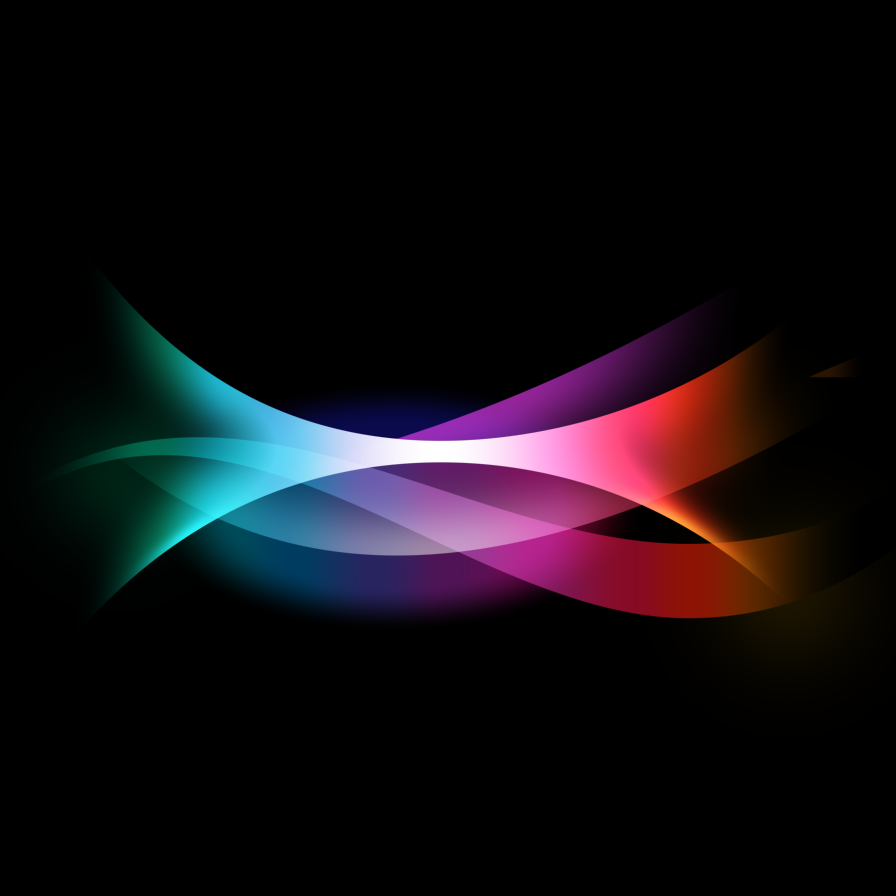
Give the GLSL for this background, as a Shadertoy shader.

```glsl
// Glowing spectrum ribbons that cross in a white core on black.

const vec2 DISC_CENTER = vec2(0.440, 0.435);
const vec2 DISC_RADIUS = vec2(0.275, 0.138);
const vec3 NAVY   = vec3(0.04, 0.04, 0.30);
const vec3 PURPLE = vec3(0.58, 0.14, 0.60);
const vec3 CYAN   = vec3(0.10, 0.85, 0.95);
const vec3 AMBER  = vec3(1.00, 0.55, 0.15);
const vec3 GREEN_HAZE = vec3(0.00, 0.13, 0.08);
const vec3 OLIVE_HAZE = vec3(0.11, 0.08, 0.00);
const vec3 WEDGE_BROWN = vec3(0.16, 0.08, 0.01);
const float CORE_X = 0.49;
const float CORE_WIDTH = 0.17;

const int STOPS = 11;
const float STOP_X[STOPS] = float[](
    0.05, 0.17, 0.25, 0.33, 0.42, 0.50, 0.60, 0.70, 0.77, 0.85, 0.93);
const vec3 STOP_COLOR[STOPS] = vec3[](
    vec3(0.00, 0.14, 0.11), vec3(0.00, 0.36, 0.26), vec3(0.00, 0.38, 0.45),
    vec3(0.00, 0.30, 0.48), vec3(0.20, 0.18, 0.48), vec3(0.40, 0.10, 0.43),
    vec3(0.58, 0.04, 0.40), vec3(0.66, 0.02, 0.16), vec3(0.70, 0.08, 0.01),
    vec3(0.50, 0.22, 0.00), vec3(0.30, 0.22, 0.00));

float gauss(float d, float width) {
    d /= width;
    return exp(-d * d);
}

// One over the zero line, smoothed across about a pixel.
float cover(float d) {
    float px = 0.8 / min(iResolution.x, iResolution.y);
    return smoothstep(-px, px, d);
}

// Fade in over a..b and out over c..d.
float span(float x, float a, float b, float c, float d) {
    return smoothstep(a, b, x) * (1.0 - smoothstep(c, d, x));
}

vec3 spectrum(float x) {
    vec3 color = STOP_COLOR[0];
    for (int i = 1; i < STOPS; i++)
        color = mix(color, STOP_COLOR[i], smoothstep(STOP_X[i - 1], STOP_X[i], x));
    return color;
}

// Bowl with its turning point at the vertex; k holds the even and odd bends.
float bowl(float x, vec2 vertex, vec3 k) {
    float d = x - vertex.x;
    return vertex.y + d * d * (k.x + d * (k.y + d * k.z));
}

// Wave that falls from its crest to its trough.
float wave(float x, vec2 crest, vec2 trough) {
    float s = (x - crest.x) / (trough.x - crest.x);
    s = min(s, 1.0 + (s - 1.0) * 0.87);
    return mix(crest.y, trough.y, s * s * (3.0 - 2.0 * s));
}

// Turns a height above a curve into a distance at right angles to it.
float normalDistance(float d) {
    float slope = length(vec2(dFdx(d), dFdy(d))) * min(iResolution.x, iResolution.y);
    return d / max(slope, 0.5);
}

vec3 screen(vec3 base, vec3 light) {
    return 1.0 - (1.0 - base) * (1.0 - clamp(light, 0.0, 1.0));
}

void mainImage(out vec4 fragColor, in vec2 fragCoord) {
    vec2 p = (fragCoord - 0.5 * iResolution.xy) / min(iResolution.x, iResolution.y) + 0.5;
    float x = p.x;

    // Signed distances, positive on the lit side of each curve
    float top    = normalDistance(bowl(x, vec2(0.492, 0.508), vec3(0.90, -0.55, 1.45)) - p.y);
    float arch   = normalDistance(p.y - bowl(x, vec2(0.492, 0.484), vec3(-0.90, 0.10, -1.30)));
    float basin  = normalDistance(p.y - bowl(x, vec2(0.443, 0.380), vec3(0.90, -0.62, 0.33)));
    float waveHi = normalDistance(wave(x, vec2(0.221, 0.512), vec2(0.768, 0.393)) - p.y);
    float waveLo = normalDistance(p.y - wave(x, vec2(0.182, 0.492), vec2(0.768, 0.310)));
    float sweep  = normalDistance(bowl(x, vec2(0.016, 0.443), vec3(0.37, 0.0, 0.0)) - p.y);
    float underTop = cover(top);

    // Deep colours, and bright ones that whiten at the core
    vec3 deep = spectrum(x);
    vec3 bright = min(mix(deep * 1.75, vec3(1.0), gauss(x - CORE_X, CORE_WIDTH)), 1.0);

    // Soft haze at both ends
    vec3 color = GREEN_HAZE * gauss(length(p - vec2(0.13, 0.47)), 0.075);
    color += OLIVE_HAZE * gauss(length(p - vec2(0.88, 0.34)), 0.085) * (1.0 - cover(waveHi) * cover(waveLo));

    // Disc behind the ribbons
    float disc = 1.0 - smoothstep(0.65, 1.02, length((p - DISC_CENTER) / DISC_RADIUS));
    color = screen(color, mix(NAVY, deep * 0.78, underTop) * disc);

    // Purple sweep
    float sweepLight = cover(sweep) * gauss(sweep, 0.065) * span(x, 0.30, 0.46, 0.57, 0.84);
    color = screen(color, PURPLE * sweepLight * mix(1.0, 0.25, underTop));

    // Wave ribbon
    float ribbon = cover(waveHi) * cover(waveLo) * span(x, 0.02, 0.17, 0.80, 0.97);
    color = screen(color, (deep * 0.62 + bright * 0.12) * ribbon);

    // Light resting on the basin
    float basinLight = cover(basin) * gauss(basin, 0.052) * span(x, 0.10, 0.28, 0.72, 0.94);
    color = screen(color, bright * basinLight * 0.48);

    // Main band between the top curve and the arch
    float topWidth = mix(0.052, 0.090, smoothstep(0.40, 0.72, x));
    float archWidth = mix(0.050, 0.024, smoothstep(0.62, 0.78, x));
    float band = gauss(top, topWidth) * span(x, 0.09, 0.25, 0.72, 0.885)
               + gauss(arch, archWidth) * span(x, 0.08, 0.23, 0.72, 0.88);
    color = screen(color, bright * min(band, 1.0) * underTop * cover(arch));

    // Glints along the arch
    float edge = cover(arch) * gauss(arch, 0.010);
    color = screen(color, CYAN * edge * gauss(x - 0.215, 0.045));
    color = screen(color, AMBER * edge * gauss(x - 0.755, 0.055));

    // Faint wedge at the far right
    float wedge = cover(p.y - 0.579) * cover(0.579 + (x - 0.902) * 0.42 - p.y);
    color += WEDGE_BROWN * wedge * span(x, 0.895, 0.91, 0.92, 0.965);

    fragColor = vec4(clamp(color, 0.0, 1.0), 1.0);
}
```
